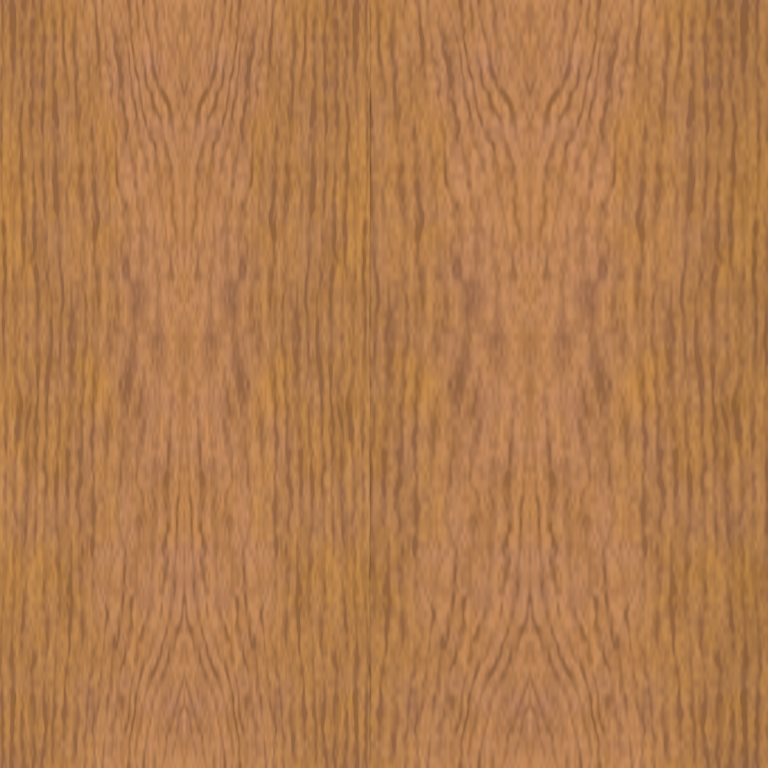
Reproduce this texture procedurally as a WebGL 2 fragment shader.

```glsl
#version 300 es
precision highp float;
// Oak veneer: two book-matched panels with mirrored cathedral grain and a faint seam.
uniform vec2 u_resolution;
out vec4 fragColor;

#define SEAM_X 0.482
#define LEFT_AXIS 0.240
#define RIGHT_AXIS 0.690
#define RIGHT_STRETCH 1.25
#define RING_SPACING 0.0135
#define ARCH_HEIGHT 0.044
#define ARCH_TAIL 0.020
#define ARCH_WIDTH 0.085
#define WAVINESS 0.010
#define GRAIN_DEPTH 0.90
#define FIBER_DEPTH 0.48

const float TAU = 6.2831853;
const vec3 PINK_OAK = vec3(0.755, 0.530, 0.350);
const vec3 GOLD_OAK = vec3(0.745, 0.527, 0.312);
const vec3 DARK_OAK = vec3(0.555, 0.374, 0.238);

float hash(vec2 p) {
  vec3 q = fract(vec3(p.xyx) * 0.1031);
  q += dot(q, q.yzx + 33.33);
  return fract((q.x + q.y) * q.z);
}

// Value noise on a grid that wraps once over the canvas height.
float noise(vec2 p, vec2 cells, float seed) {
  p *= cells;
  vec2 i = floor(p), f = fract(p);
  f = f * f * (3.0 - 2.0 * f);
  float y0 = mod(i.y, cells.y), y1 = mod(i.y + 1.0, cells.y);
  vec2 low = vec2(hash(vec2(i.x + seed, y0)), hash(vec2(i.x + 1.0 + seed, y0)));
  vec2 high = vec2(hash(vec2(i.x + seed, y1)), hash(vec2(i.x + 1.0 + seed, y1)));
  vec2 column = mix(low, high, f.y);
  return mix(column.x, column.y, f.x);
}

float spot(vec2 p, vec2 center, vec2 radius) {
  vec2 q = (p - center) / radius;
  return exp(-dot(q, q));
}

// Growth-ring coordinate: steep arches about the top and bottom, long tails between.
float ringField(vec2 p) {
  float rise = sin(0.5 * TAU * p.y);
  float fromEnd = min(p.y, 1.0 - p.y);
  float arch = ARCH_HEIGHT * (1.0 - exp(-pow(fromEnd / 0.13, 2.0))) + ARCH_TAIL * rise * rise;
  arch *= exp(-pow(p.x / ARCH_WIDTH, 2.0));
  float sway = noise(p, vec2(14.0, 5.0), 11.0) - 0.5;
  float ripple = noise(p, vec2(60.0, 18.0), 37.0) - 0.5;
  float jitter = noise(p, vec2(150.0, 56.0), 53.0) - 0.5;
  return p.x + arch + WAVINESS * (sway + 0.5 * ripple + 0.35 * jitter);
}

void main() {
  vec2 uv = gl_FragCoord.xy / u_resolution;

  // Fold each panel about its own axis; the right one is stretched and cropped.
  bool onRight = uv.x > SEAM_X;
  float across = onRight ? (uv.x - RIGHT_AXIS) / RIGHT_STRETCH : uv.x - LEFT_AXIS;
  vec2 p = vec2(abs(across), uv.y);

  // Dark swirls beside the arches and at the outer edge.
  float swirls = spot(p, vec2(0.078, 0.935), vec2(0.012, 0.034))
               + spot(p, vec2(0.076, 0.070), vec2(0.011, 0.030))
               + spot(p, vec2(0.207, 0.475), vec2(0.012, 0.026));
  float ring = ringField(p) + 0.007 * swirls;

  // Ring lines, closest a little outside the arches, that break and fade.
  float phase = (ring + 0.022 * smoothstep(0.06, 0.13, ring)) / RING_SPACING;
  float line = pow(0.5 + 0.5 * cos(TAU * phase), 2.0);
  float fade = noise(vec2(phase, p.y), vec2(1.3, 16.0), 71.0);
  float flecks = noise(p, vec2(240.0, 64.0), 91.0);
  float ink = line * (0.05 + 0.9 * fade) * (0.45 + 1.1 * flecks);

  // The saddle between the arches is pale, with upright streaks on its flanks.
  float heart = spot(p, vec2(0.0, 0.53), vec2(0.045, 0.17))
              + spot(p, vec2(0.0, 0.0), vec2(0.045, 0.10))
              + spot(p, vec2(0.0, 1.0), vec2(0.045, 0.10));
  float flank = spot(p, vec2(0.052, 0.58), vec2(0.030, 0.13));
  float streaks = noise(p, vec2(125.0, 13.0), 113.0);
  ink *= 1.0 - 0.8 * min(heart + 0.8 * flank, 1.0);
  ink += (0.20 + 0.36 * flank) * smoothstep(0.35, 0.9, streaks);

  // Fine fibers, and blotchy darker wood toward the panel edges.
  float fiber = noise(p, vec2(340.0, 100.0), 191.0) + 0.6 * noise(p, vec2(190.0, 34.0), 173.0);
  float blotch = noise(p, vec2(30.0, 9.0), 151.0);
  float outer = smoothstep(0.11, 0.16, p.x);
  ink += FIBER_DEPTH * (fiber - 0.78);
  ink += (0.12 + 0.12 * outer) * blotch + 0.22 * swirls * (0.4 + flecks);

  // Narrow upright line and a small knot on either side of the arches.
  ink += 0.22 * spot(p, vec2(0.119, 0.5), vec2(0.0022, 0.7)) * (0.4 + flecks);
  ink += 0.4 * spot(p, vec2(0.118, 0.290), vec2(0.005, 0.009));
  vec3 pale = mix(PINK_OAK, GOLD_OAK, smoothstep(0.04, 0.17, p.x + 0.06 * (blotch - 0.5)));
  vec3 color = mix(pale, DARK_OAK, clamp(ink * GRAIN_DEPTH, -0.15, 0.85));

  // Patchy warm and cool tints, tone drift, and darker wood at the far right.
  float tint = noise(p, vec2(64.0, 36.0), 231.0) + noise(p, vec2(18.0, 12.0), 241.0) - 1.0;
  color += tint * vec3(-0.006, 0.0, 0.040);
  color *= 0.985 + 0.03 * noise(uv, vec2(6.0, 5.0), 211.0);
  color *= 1.0 - 0.05 * smoothstep(0.86, 1.0, uv.x);

  // Thin seam, mostly worn away, between the panels.
  float pixel = 1.0 / u_resolution.x;
  float seam = 1.0 - smoothstep(0.0004, 0.0012 + pixel, abs(uv.x - SEAM_X));
  float wear = noise(vec2(0.5, uv.y), vec2(1.0, 64.0), 251.0);
  color *= 1.0 - seam * (0.03 + 0.22 * wear * wear);

  fragColor = vec4(color, 1.0);
}
```
